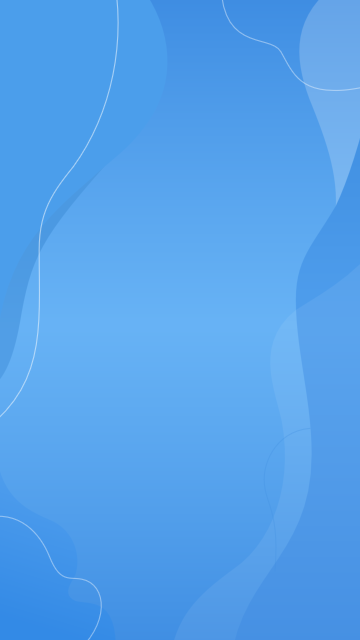
This background is drawn by a WebGL 2 fragment shader. Its source:

```glsl
#version 300 es
precision highp float;
// Soft blue wave background: a vertical glow overlaid with translucent
// blobs and thin ribbons. Each outline is a chain of cubic Bezier curves;
// its distance smooths the edge and ray crossings tell left from right.

#define ARTBOARD vec2(432.0, 768.0)
#define CURVE_STEPS 14
#define LINE_WIDTH 1.35
#define LINE_ALPHA 0.5
#define GLOW_HEIGHT 390.0
#define VEIL_ALPHA 0.2
#define BAND_ALPHA 0.07

uniform vec2 u_resolution;
out vec4 fragColor;

const vec3 WHITE = vec3(1.0);
const vec3 SKY_EDGE = vec3(0.245, 0.553, 0.887);
const vec3 SKY_GLOW = vec3(0.405, 0.700, 0.960);
const vec3 LEFT_BLUE = vec3(0.295, 0.620, 0.922);
const vec3 SHADOW_BLUE = vec3(0.295, 0.600, 0.885);
const vec3 RIGHT_TOP = vec3(0.260, 0.570, 0.890);
const vec3 RIGHT_GLOW = vec3(0.305, 0.615, 0.925);
const vec3 RIGHT_LOW = vec3(0.220, 0.533, 0.882);
const vec3 CORNER_HIGH = vec3(0.305, 0.615, 0.928);
const vec3 CORNER_LOW = vec3(0.200, 0.540, 0.900);
const vec3 FAINT_BLUE = vec3(0.250, 0.560, 0.880);

vec2 point;   // current position on the artboard, y measured downwards
float pixel;  // size of one screen pixel in artboard units

struct Path { vec2 pen; float dist; float side; };

Path startAt(float x, float y) {
    return Path(vec2(x, y), 1e4, -1.0);
}

// Adds one cubic from the pen; side becomes +1 left of the path.
void curveTo(inout Path path, vec2 c1, vec2 c2, vec2 end) {
    vec2 start = path.pen, a = start;
    for (int i = 1; i <= CURVE_STEPS; i++) {
        float t = float(i) / float(CURVE_STEPS), s = 1.0 - t;
        vec2 b = s*s*s*start + 3.0*s*s*t*c1 + 3.0*s*t*t*c2 + t*t*t*end;
        vec2 ab = b - a, ap = point - a;
        float h = clamp(dot(ap, ab) / dot(ab, ab), 0.0, 1.0);
        path.dist = min(path.dist, length(ap - ab * h));
        bool spans = (a.y > point.y) != (b.y > point.y);
        if (spans && ap.x < ab.x * ap.y / ab.y) path.side = -path.side;
        a = b;
    }
    path.pen = end;
}

float leftOf(Path path) {
    return smoothstep(-0.75, 0.75, path.side * path.dist / pixel);
}

float stroke(Path path) {
    float halfWidth = 0.5 * LINE_WIDTH;
    float cover = clamp((halfWidth - path.dist) / pixel + 0.5, 0.0, 1.0);
    return cover * min(1.0, LINE_WIDTH / pixel);
}

void main() {
    vec2 uv = gl_FragCoord.xy / u_resolution;
    point = vec2(uv.x, 1.0 - uv.y) * ARTBOARD;
    pixel = ARTBOARD.y / u_resolution.y;

    // Vertical glow
    float t = 1.0 - abs(point.y - GLOW_HEIGHT) / GLOW_HEIGHT;
    vec3 color = mix(SKY_EDGE, SKY_GLOW, t * (1.2 - 0.2 * t));

    // Left wave and the shadow peeking out below it
    Path shadow = startAt(125.0, 200.0);
    curveTo(shadow, vec2(50, 285), vec2(38, 310), vec2(26, 375));
    curveTo(shadow, vec2(18, 425), vec2(8, 448), vec2(-6, 462));
    float shadowFade = mix(1.0, 0.75, smoothstep(250.0, 450.0, point.y));
    color = mix(color, SHADOW_BLUE, leftOf(shadow) * shadowFade);
    Path wave = startAt(175.0, -8.0);
    curveTo(wave, vec2(207, 40), vec2(209, 95), vec2(183, 138));
    curveTo(wave, vec2(160, 176), vec2(135, 190), vec2(112, 212));
    curveTo(wave, vec2(60, 257), vec2(10, 300), vec2(-3, 400));
    color = mix(color, LEFT_BLUE, leftOf(wave));

    // Pale veil in the upper right
    Path veil = startAt(390.0, -8.0);
    curveTo(veil, vec2(350, 30), vec2(355, 75), vec2(371, 118));
    curveTo(veil, vec2(390, 165), vec2(405, 205), vec2(403, 250));
    curveTo(veil, vec2(403, 300), vec2(470, 600), vec2(470, 800));
    color = mix(color, WHITE, VEIL_ALPHA * (1.0 - leftOf(veil)));

    // Right wave, then the lighter band laid across it
    Path right = startAt(470.0, -20.0);
    curveTo(right, vec2(455, 90), vec2(428, 195), vec2(403, 247));
    curveTo(right, vec2(375, 295), vec2(355, 310), vec2(355, 360));
    curveTo(right, vec2(355, 420), vec2(374, 480), vec2(374, 545));
    curveTo(right, vec2(374, 660), vec2(300, 685), vec2(280, 775));
    vec3 rightBlue = mix(RIGHT_TOP, RIGHT_GLOW, smoothstep(150.0, 400.0, point.y));
    rightBlue = mix(rightBlue, RIGHT_LOW, clamp((point.y - 400.0) / 368.0, 0.0, 1.0));
    color = mix(color, rightBlue, 1.0 - leftOf(right));
    Path band = startAt(560.0, -20.0);
    curveTo(band, vec2(520, 290), vec2(420, 330), vec2(355, 372));
    curveTo(band, vec2(305, 412), vec2(329, 465), vec2(338, 505));
    curveTo(band, vec2(352, 580), vec2(328, 650), vec2(280, 683));
    curveTo(band, vec2(240, 712), vec2(217, 735), vec2(207, 775));
    color = mix(color, WHITE, BAND_ALPHA * (1.0 - leftOf(band)));

    // Lower left blob
    Path blob = startAt(-4.0, 550.0);
    curveTo(blob, vec2(5, 600), vec2(35, 613), vec2(60, 624));
    curveTo(blob, vec2(85, 634), vec2(98, 662), vec2(91, 688));
    curveTo(blob, vec2(89, 696), vec2(72, 712), vec2(90, 721));
    curveTo(blob, vec2(105, 726), vec2(138, 715), vec2(139, 775));
    float depth = clamp((point.y - 570.0 - 0.3 * point.x) / 170.0, 0.0, 1.0);
    color = mix(color, mix(CORNER_HIGH, CORNER_LOW, depth), leftOf(blob));

    // Thin ribbons: left, top right, lower left and one faint dark arc
    Path ribbon = startAt(140.0, -5.0);
    curveTo(ribbon, vec2(148, 70), vec2(128, 145), vec2(88, 200));
    curveTo(ribbon, vec2(62, 232), vec2(47, 255), vec2(47, 300));
    curveTo(ribbon, vec2(47, 385), vec2(55, 450), vec2(-5, 505));
    Path topLine = startAt(266.0, -5.0);
    curveTo(topLine, vec2(274, 60), vec2(325, 42), vec2(337, 62));
    curveTo(topLine, vec2(350, 85), vec2(358, 108), vec2(400, 108.5));
    curveTo(topLine, vec2(415, 109), vec2(428, 106), vec2(440, 104));
    Path lowLine = startAt(-5.0, 619.5);
    curveTo(lowLine, vec2(30, 618), vec2(50, 645), vec2(59, 667));
    curveTo(lowLine, vec2(72, 700), vec2(83, 692), vec2(98, 695));
    curveTo(lowLine, vec2(125, 700), vec2(132, 738), vec2(102, 773));
    Path arc = startAt(372.0, 514.0);
    curveTo(arc, vec2(335, 517), vec2(317, 550), vec2(317, 575));
    curveTo(arc, vec2(317, 605), vec2(336, 610), vec2(330, 685));
    color = mix(color, FAINT_BLUE, 0.3 * stroke(arc));
    float lines = stroke(ribbon) + 0.8 * (stroke(topLine) + stroke(lowLine));
    color = mix(color, WHITE, LINE_ALPHA * min(lines, 1.0));

    fragColor = vec4(color, 1.0);
}
```
